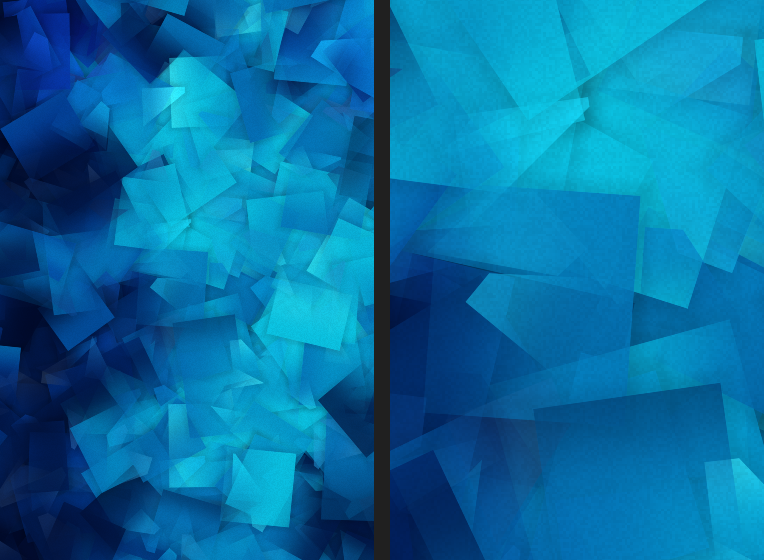
Left, the full canvas; right, a detail of the centre.
A Shadertoy shader for this background:

```glsl
vec4 hash4(float n) {
    vec4 h = fract(n * vec4(.1031, .1030, .0973, .1099));
    h += dot(h, h.wzxy + 33.33);
    return fract((h.xxyz + h.yzzw) * h.zywx);
}

// Cheap bell curve
float blob(vec2 p, float x, float y, float radius) {
    vec2 d = (p - vec2(x, y)) / radius;
    float f = max(0., 1. - .33 * dot(d, d));
    return f * f * f;
}

mat2 rotation(float angle) {
    float c = cos(angle), s = sin(angle);
    return mat2(c, s, -s, c);
}

// Large scale light: dark left side, bright diagonal band, dark corners
float lightField(vec2 p) {
    float light = .04 + .58 * smoothstep(.08, .62, p.x);
    light += .62 * blob(p, .41, 1.20, .15) + .36 * blob(p, .58, .93, .15);
    light += .34 * blob(p, .87, .65, .20) + .44 * blob(p, .66, .36, .17);
    light += .46 * blob(p, .70, 1.46, .10) + .40 * blob(p, .18, 1.31, .13);
    light += .22 * blob(p, .43, .83, .13) + .34 * blob(p, .16, .82, .13);
    light += .34 * blob(p, .36, .36, .12);
    light -= .50 * blob(p, .73, 1.31, .11) + .56 * blob(p, .98, .12, .17);
    light -= .40 * blob(p, .49, 1.40, .12) + .26 * blob(p, .36, .66, .11);
    return light - .40 * blob(p, 1., .42, .09);
}

// Navy to cyan, with the shadows leaning to royal blue or teal
vec3 palette(float light, float royal) {
    vec3 c = mix(vec3(.0, .03, .15), vec3(.005, .09, .28), smoothstep(-.15, .10, light));
    vec3 deep = mix(vec3(.01, .25, .42), vec3(.005, .20, .55), royal);
    c = mix(c, deep, smoothstep(.08, .30, light));
    c = mix(c, vec3(.015, .43, .70), smoothstep(.30, .50, light));
    c = mix(c, vec3(.015, .55, .76), smoothstep(.52, .70, light));
    c = mix(c, vec3(.04, .75, .87), smoothstep(.70, .90, light));
    return mix(c, vec3(.25, .91, .94), smoothstep(.95, 1.3, light));
}

float royalField(vec2 p) {
    return smoothstep(.65, .2, p.x) * (1. - .8 * blob(p, .05, 1., .2));
}

// Paints one translucent sheet, or a small facet, over the color below
vec3 paintSheet(vec3 color, vec2 p, vec2 center, float seed, bool facet) {
    vec4 r = hash4(seed + 17.3), s = hash4(seed + 611.7);
    vec2 q = rotation(r.z * 6.2832) * (p - center);
    vec2 halfSize = mix(.075, .115, r.w) * vec2(1., mix(.72, 1., s.x));
    if (facet) halfSize *= .6;
    vec2 box = abs(q) - halfSize;
    float d = max(box.x, box.y);
    if (facet) d = max(d, dot(q, vec2(.8, .6)) + halfSize.x * (s.x - .5) * .6);
    if (d > .02) return color;

    // One end is dense, the opposite end fades away
    float ramp = clamp(q.y / halfSize.y * .5 + .5, 0., 1.);
    float alpha = mix(.15, .97, smoothstep(0., .85, ramp)) * mix(.7, 1., s.y);
    float light = lightField(center) + (s.z - .5) * .60 + (ramp - .5) * (s.w - .5) * .8;
    float royal = clamp(royalField(center) + (r.x - .5) * .6, 0., 1.);
    vec3 sheet = palette(light, royal);
    sheet += vec3(.02, -.03, .17) * blob(center, .18, 1.33, .16);
    sheet += vec3(.01, -.05, .10) * blob(center, .94, 1.33, .17);
    if (facet) {
        sheet = mix(sheet * 1.15, vec3(.38, .48, .55), .4 * r.y * r.y);
        alpha *= .7;
    }

    // Faint shadow around the sheet, then the sheet itself
    float edge = .5 / iResolution.x;
    float cover = smoothstep(edge, -edge, d);
    float shadow = 1. - smoothstep(0., .02, d);
    color *= 1. - .12 * alpha * shadow * (1. - cover);
    return mix(color, sheet, cover * alpha);
}

void mainImage(out vec4 fragColor, in vec2 fragCoord) {
    vec2 p = fragCoord / iResolution.x;
    vec3 color = palette(lightField(p), royalField(p));

    // Turned grids stacked back to front, four nearest cells in each
    for (int layer = 0; layer < 13; layer++) {
        float n = float(layer);
        bool facet = layer % 3 == 2;
        float cellSize = facet ? .16 : .27;
        mat2 turn = rotation(n * 1.1 + .4);
        vec2 shift = fract(n * vec2(.755, .570));
        vec2 corner = floor(turn * p / cellSize + shift - .5);
        for (int k = 0; k < 4; k++) {
            vec2 cell = corner + vec2(k % 2, k / 2);
            float seed = dot(cell, vec2(37., 113.)) + n * 531. + 2000.;
            vec2 jitter = (hash4(seed).xy - .5) * .5;
            vec2 center = ((cell + .5 + jitter - shift) * cellSize) * turn;
            color = paintSheet(color, p, center, seed, facet);
        }
    }

    // Fine grain
    vec2 speck = floor(p * 400.);
    float grain = hash4(speck.x * 1.7 + speck.y * 419.3).x - .5;
    color *= 1. + .06 * grain;
    fragColor = vec4(clamp(color, 0., 1.), 1.);
}
```
